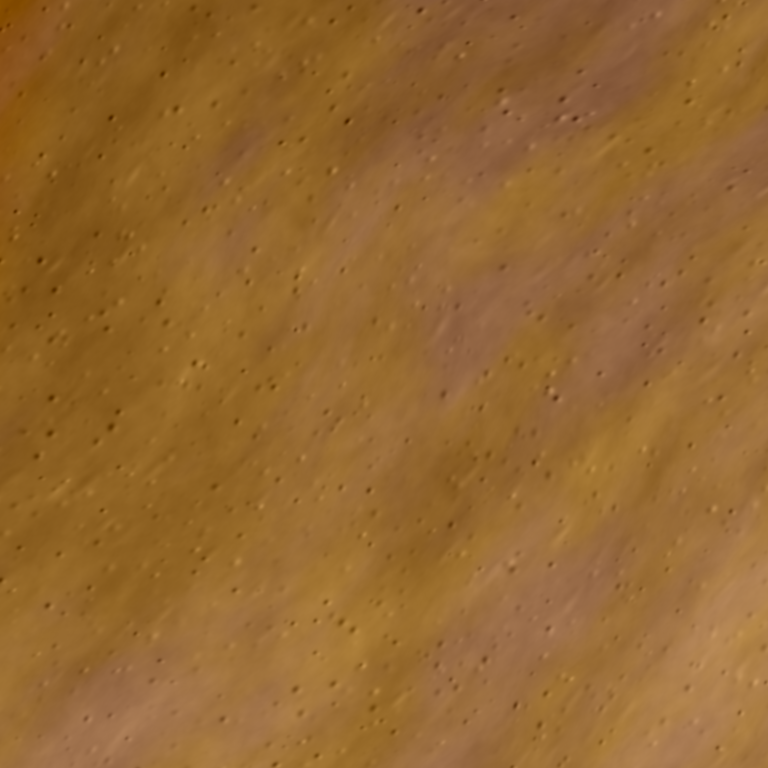
Give the GLSL for this texture, as a three.js fragment shader.

```glsl
// Weathered ochre surface with soft diagonal streaks, fine grain and tiny pits.
// Stretched layered noise sets tone and tint along a tilted axis; jittered
// cells scatter small pits with lit rims and a few pale scratches.

varying vec2 vUv;

const float STREAK_ANGLE = 0.83;
const vec3 DARK_BROWN = vec3(0.465, 0.300, 0.130);
const vec3 LIGHT_TAN = vec3(0.695, 0.520, 0.300);
const vec3 OCHRE_TINT = vec3(0.012, 0.006, -0.055);
const vec3 MAUVE_TINT = vec3(-0.004, -0.012, 0.050);
const vec3 RUST_TINT = vec3(0.050, 0.000, -0.110);

vec3 hash3(vec2 cell) {
  vec3 q = fract(cell.xyx * vec3(0.1031, 0.1030, 0.0973));
  q += dot(q, q.yxz + 33.33);
  return fract((q.xxy + q.yzz) * q.zyx);
}

// Smooth value noise, 0 to 1
float valueNoise(vec2 p) {
  vec2 cell = floor(p);
  vec2 f = fract(p);
  f = f * f * f * (f * (f * 6.0 - 15.0) + 10.0);
  float low = mix(hash3(cell).x, hash3(cell + vec2(1.0, 0.0)).x, f.x);
  float high = mix(hash3(cell + vec2(0.0, 1.0)).x, hash3(cell + 1.0).x, f.x);
  return mix(low, high, f.y);
}

// Layered noise centred on zero; each octave is turned to hide the lattice
float layeredNoise(vec2 p) {
  float sum = 0.0;
  float weight = 0.5;
  for (int i = 0; i < 4; i++) {
    sum += weight * (valueNoise(p) - 0.5);
    p = mat2(0.98, 0.17, -0.17, 0.98) * p * 2.03 + 17.3;
    weight *= 0.5;
  }
  return sum;
}

// Scattered soft marks: x is the mark, y its opposite rim
vec2 scatterMarks(vec2 p, float radius, vec2 rimOffset) {
  vec2 cell = floor(p);
  vec2 marks = vec2(0.0);
  for (int j = -1; j <= 1; j++) {
    for (int i = -1; i <= 1; i++) {
      vec2 neighbour = cell + vec2(float(i), float(j));
      vec3 rnd = hash3(neighbour + 71.0);
      float size = radius * mix(0.65, 1.25, fract(rnd.z * 13.7));
      vec2 d = p - neighbour - rnd.xy;
      vec2 rim = d - rimOffset;
      float strength = rnd.z * rnd.z * rnd.z * rnd.z;
      marks += strength * exp(-vec2(dot(d, d), dot(rim, rim)) / (size * size));
    }
  }
  return marks;
}

void main() {
  // Axes along and across the streaks, gently bent
  vec2 along = vec2(cos(STREAK_ANGLE), sin(STREAK_ANGLE));
  vec2 p = vec2(dot(vUv, along), dot(vUv, vec2(-along.y, along.x))) + 5.0;
  p.y += 0.012 * sin(p.x * 7.0 + 1.0) + 0.05 * layeredNoise(p * 3.0);

  // Tone: light towards the lower right, broad and narrow streaks on top
  float tone = 0.50 + 0.36 * (vUv.x - vUv.y);
  tone += 0.62 * layeredNoise(p * vec2(2.6, 7.5));
  tone += 0.50 * layeredNoise(p * vec2(5.0, 18.0) + 31.0);
  tone += 0.22 * layeredNoise(p * vec2(16.0, 32.0) + 57.0);

  // Tint drifts between yellow ochre and dull mauve
  float tintField = layeredNoise(p * vec2(2.2, 6.5) + 83.0);
  tintField += 0.5 * layeredNoise(p * vec2(6.0, 13.0) + 19.0);
  float mauve = smoothstep(-0.26, 0.26, tintField);
  float rust = 1.0 - smoothstep(0.0, 0.14, vUv.x + 0.25 * (1.0 - vUv.y));

  vec3 color = mix(DARK_BROWN, LIGHT_TAN, clamp(tone, -0.15, 1.12));
  color += mix(OCHRE_TINT, MAUVE_TINT, mauve);
  color += RUST_TINT * rust;

  // Grain, pits and scratches, stronger in loose clusters
  float cluster = mix(0.5, 1.2, valueNoise(p * 9.0 + 41.0));
  float grain = layeredNoise(p * vec2(48.0, 85.0));
  vec2 pits = scatterMarks(p * vec2(32.0, 46.0), 0.15, vec2(0.06, -0.22));
  vec2 chips = scatterMarks(p * vec2(25.0, 37.0) + 9.0, 0.13, vec2(-0.16, 0.14));
  vec2 scratches = scatterMarks(p * vec2(9.0, 38.0) + 23.0, 0.17, vec2(0.0, 0.3));
  float relief = 0.045 * grain;
  relief += cluster * (0.09 * pits.y - 0.22 * pits.x);
  relief += cluster * (0.13 * chips.x - 0.08 * chips.y);
  relief += cluster * (0.06 * scratches.x - 0.03 * scratches.y);
  color += relief * vec3(1.0, 0.95, 0.85);

  gl_FragColor = vec4(clamp(color, 0.0, 1.0), 1.0);
}
```
